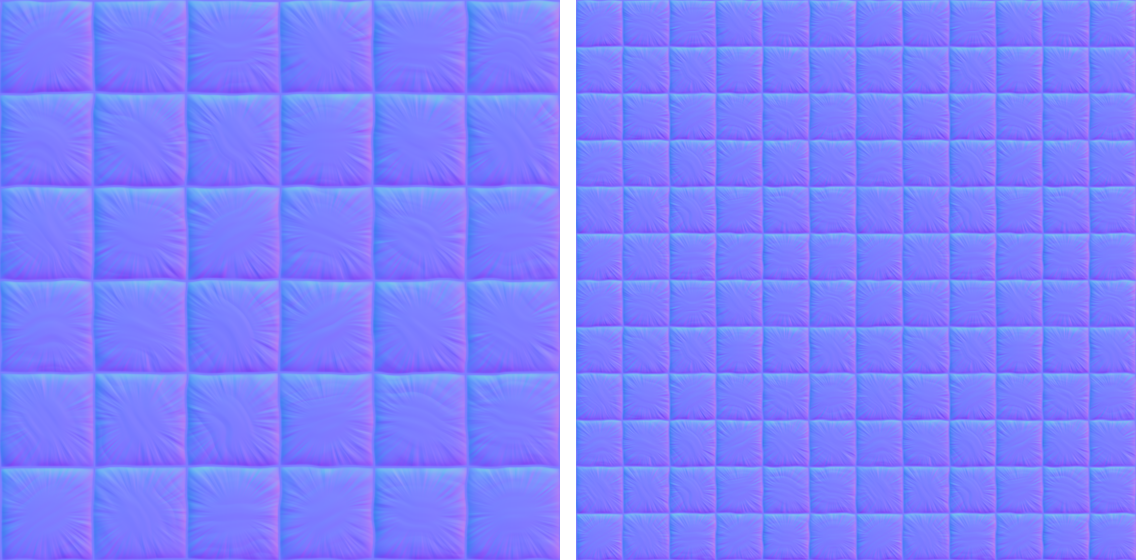
Left, the tile; right, the same tile 2 across and 2 down.
Reproduce this texture map procedurally as a WebGL 1 fragment shader.

```glsl
precision highp float;

uniform vec2 u_resolution;

const float COUNT = 6.0;            // cushions across and down
const float PUFF = 0.088;           // overall cushion slope
const vec2 GAIN_LOW = vec2(1.05, 0.85);   // left, bottom
const vec2 GAIN_HIGH = vec2(0.92, 1.25);  // right, top
const float SEAM_WIDTH = 0.035;     // half width, in half cushions
const float SEAM_SWAY = 0.025;
const float PUCKER = 0.017;         // gathers along the stitching
const float FOLD = 0.012;           // faint creases in the middle
const float STEP = 0.012;           // finite difference distance
const float FREE_PERIOD = 512.0;    // period for noise local to a cushion
const vec2 LEAN = vec2(-0.02, -0.015);

float hash(vec2 p) {
  return fract(sin(dot(p, vec2(127.1, 311.7))) * 43758.545);
}

float noise(vec2 p, float period) {
  vec2 i = floor(p);
  vec2 f = p - i;
  f = f * f * f * (f * (f * 6.0 - 15.0) + 10.0);
  vec2 a = mod(i, period);
  vec2 b = mod(i + 1.0, period);
  return mix(mix(hash(a), hash(vec2(b.x, a.y)), f.x),
             mix(hash(vec2(a.x, b.y)), hash(b), f.x), f.y);
}

float localNoise(vec2 p) {
  return noise(p, FREE_PERIOD);
}

// Height of the cloth wrinkles, zero along the stitching
float wrinkles(vec2 p, vec2 seed, float turn) {
  vec2 edge = 1.0 - pow(min(abs(p), 1.0), vec2(12.0));
  float r = length(p);

  // Gathers fan out towards the edges and corners
  vec2 fan = p / max(r, 0.05);
  float gather = localNoise(fan * 6.0 + p * 1.3 + seed) - 0.5;
  gather += 0.5 * (localNoise(fan * 13.0 + p * 2.0 + seed + 31.0) - 0.5);
  gather *= smoothstep(0.35, 1.05, r);

  // Long bent creases, turned differently in each cushion
  float c = cos(turn);
  float s = sin(turn);
  vec2 q = vec2(c * p.x + s * p.y, c * p.y - s * p.x);
  q.y += 0.35 * localNoise(p * 1.4 + seed + 7.0) + 0.15 * q.x * q.x;
  float ridge = abs(localNoise(q * vec2(0.9, 3.6) + seed + 63.0) - 0.5);
  float crease = sqrt(ridge * ridge + 0.004);
  crease += 0.4 * localNoise(q * vec2(1.8, 7.0) + seed + 90.0);

  return (PUCKER * gather + FOLD * crease) * edge.x * edge.y;
}

// Smooth outward slope of the cushion, steepest beside the seams
vec2 cushionSlope(vec2 p, vec2 seed) {
  vec2 a = abs(p);
  vec2 side = sign(p);
  vec2 rise = 0.8 * a + 4.8 * pow(a, vec2(7.0));
  vec2 gain = mix(GAIN_LOW, GAIN_HIGH, step(0.0, p));
  vec2 uneven = vec2(localNoise(vec2(p.y * 3.0, side.x * 9.0) + seed + 17.0),
                     localNoise(vec2(p.x * 3.0, side.y * 9.0) + seed + 45.0));
  gain *= mix(vec2(1.0), 0.65 + 0.7 * uneven, smoothstep(0.5, 0.9, a));
  vec2 cornerFade = 1.0 - pow(a.yx, vec2(14.0));
  return PUFF * side * rise * gain * cornerFade;
}

void main() {
  vec2 uv = gl_FragCoord.xy / u_resolution;

  // Slightly swaying grid of square cushions
  float swayPeriod = COUNT * 4.0;
  vec2 sway = vec2(noise(uv * swayPeriod, swayPeriod),
                   noise(uv * swayPeriod + 11.0, swayPeriod)) - 0.5;
  vec2 grid = uv * COUNT + SEAM_SWAY * sway;
  vec2 cell = mod(floor(grid), COUNT);
  vec2 p = fract(grid) * 2.0 - 1.0;

  // Each cushion gets its own wrinkles
  vec2 seed = 100.0 + floor(200.0 * vec2(hash(cell + 3.0), hash(cell + 19.0)));
  float turn = 1.6 * (hash(cell + 37.0) - 0.65);
  float fullness = 0.9 + 0.2 * hash(cell + 53.0);

  vec2 e = vec2(STEP, 0.0);
  vec2 wrinkleSlope = vec2(
    wrinkles(p - e.xy, seed, turn) - wrinkles(p + e.xy, seed, turn),
    wrinkles(p - e.yx, seed, turn) - wrinkles(p + e.yx, seed, turn)) / (2.0 * STEP);

  // Flatten the slope in the stitched groove
  vec2 gap = (1.0 - abs(p)) / SEAM_WIDTH;
  vec2 groove = 1.0 - exp(-gap * gap);
  vec2 slope = (cushionSlope(p, seed) * fullness + wrinkleSlope) * groove + LEAN;

  vec3 normal = normalize(vec3(slope, 1.0));
  gl_FragColor = vec4(normal * 0.5 + 0.5, 1.0);
}
```
